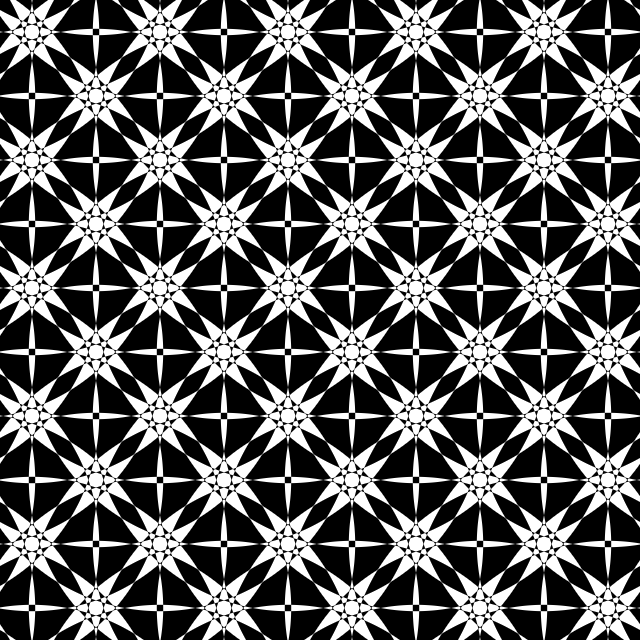
Give the GLSL for this pattern, as a WebGL 2 fragment shader.

```glsl
#version 300 es
precision highp float;

uniform vec2 u_resolution;
out vec4 fragColor;

// Signed side of a circle edge: +1 inside, -1 outside, a soft step one pixel wide
float circleSide(vec2 offset, float radius, float pixel) {
    return clamp(2.0 * (radius - length(offset)) / pixel, -1.0, 1.0);
}

// Even-odd overlap of large circles centred on the odd squares of a checkerboard
float overlapParity(vec2 p, float pixel) {
    vec2 cell = floor(p);
    float parity = 1.0;
    for (int y = -3; y <= 3; y++) {
        for (int x = -3; x <= 3; x++) {
            vec2 square = cell + vec2(x, y);
            if (mod(square.x + square.y, 2.0) > 0.5) {
                // Each covering circle flips the sign
                parity *= -circleSide(p - square - 0.5, 3.05, pixel);
            }
        }
    }
    return parity;
}

void main() {
    // Ten squares per side: five whole repeats, so opposite edges meet
    vec2 p = 10.0 * gl_FragCoord.xy / u_resolution;
    float pixel = 10.0 / min(u_resolution.x, u_resolution.y);

    // Odd overlap is white, even overlap is black
    float white = 0.5 - 0.5 * overlapParity(p, pixel);
    fragColor = vec4(vec3(white), 1.0);
}
```
